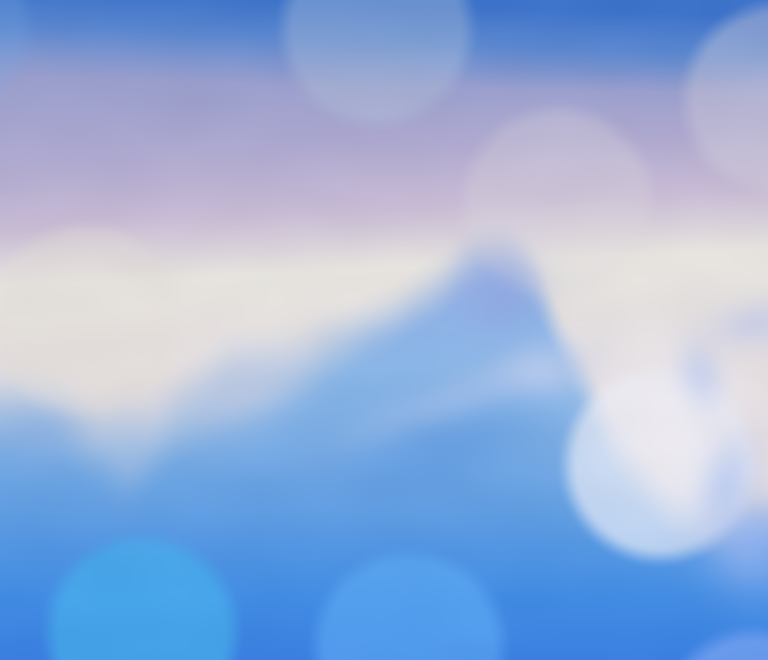
A Shadertoy shader for this background:

```glsl
const float DISC_RADIUS = 0.141;
const float DISC_SOFTNESS = 0.018;
const float RIDGE_STEP = 0.0727;
const float RIDGE_SHARPNESS = 2.0;
const float RIDGE_SOFT_LEFT = 0.09;
const float RIDGE_SOFT_RIGHT = 0.058;
const float WARP_SCALE = 7.0;
const float WARP_AMOUNT = 0.012;
const vec2 MOTTLE_SCALE = vec2(9.0, 16.0);
const float MOTTLE_AMOUNT = 0.018;

// Gradient stops: colour, distance from the top
const vec4 SKY[7] = vec4[7](
    vec4(0.24, 0.45, 0.79, 0.0), vec4(0.36, 0.53, 0.81, 0.06),
    vec4(0.60, 0.62, 0.80, 0.13), vec4(0.68, 0.66, 0.81, 0.22),
    vec4(0.78, 0.73, 0.83, 0.32), vec4(0.90, 0.89, 0.87, 0.41),
    vec4(0.89, 0.86, 0.87, 0.60));
const vec4 MOUNTAIN[7] = vec4[7](
    vec4(0.60, 0.68, 0.88, 0.38), vec4(0.56, 0.70, 0.90, 0.47),
    vec4(0.54, 0.71, 0.90, 0.56), vec4(0.47, 0.67, 0.89, 0.67),
    vec4(0.37, 0.61, 0.88, 0.78), vec4(0.26, 0.55, 0.89, 0.90),
    vec4(0.23, 0.50, 0.88, 1.0));

// Ridge heights at even steps across
const float RIDGE[17] = float[17](
    0.379, 0.380, 0.335, 0.335, 0.386, 0.432, 0.44, 0.48, 0.512,
    0.558, 0.620, 0.605, 0.440, 0.311, 0.227, 0.189, 0.205);

// Light discs: centre, then tint and opacity
const int DISCS = 9;
const vec2 DISC_CENTRE[DISCS] = vec2[DISCS](
    vec2(0.571, 0.955), vec2(-0.10, 0.96), vec2(1.18, 0.85),
    vec2(0.845, 0.692), vec2(0.13, 0.515), vec2(1.0, 0.296),
    vec2(0.215, 0.042), vec2(0.62, 0.02), vec2(1.145, -0.10));
const vec4 DISC_TINT[DISCS] = vec4[DISCS](
    vec4(0.70, 0.76, 0.85, 0.38), vec4(0.45, 0.65, 0.88, 0.25),
    vec4(0.82, 0.80, 0.85, 0.42), vec4(0.87, 0.85, 0.87, 0.30),
    vec4(0.88, 0.86, 0.84, 0.45), vec4(0.92, 0.93, 0.97, 0.66),
    vec4(0.28, 0.68, 0.92, 0.70), vec4(0.38, 0.68, 0.96, 0.55),
    vec4(0.55, 0.68, 0.96, 0.55));

// Soft patches: centre and radii, tint and opacity, tilt
const int PATCHES = 12;
const vec4 PATCH_SHAPE[PATCHES] = vec4[PATCHES](
    vec4(1.02, 0.37, 0.11, 0.12),
    vec4(0.758, 0.555, 0.06, 0.06), vec4(0.70, 0.40, 0.16, 0.032),
    vec4(0.82, 0.432, 0.07, 0.035), vec4(0.66, 0.31, 0.13, 0.06),
    vec4(0.37, 0.40, 0.09, 0.05), vec4(0.19, 0.31, 0.03, 0.06),
    vec4(0.06, 0.34, 0.06, 0.05), vec4(1.06, 0.43, 0.033, 0.05),
    vec4(1.10, 0.27, 0.04, 0.07), vec4(1.15, 0.51, 0.07, 0.035),
    vec4(1.14, 0.17, 0.07, 0.07));
const vec4 PATCH_TINT[PATCHES] = vec4[PATCHES](
    vec4(0.93, 0.92, 0.94, 0.75),
    vec4(0.56, 0.64, 0.87, 0.50), vec4(0.70, 0.77, 0.92, 0.50),
    vec4(0.78, 0.82, 0.93, 0.60), vec4(0.36, 0.59, 0.87, 0.55),
    vec4(0.78, 0.80, 0.88, 0.60), vec4(0.64, 0.74, 0.88, 0.45),
    vec4(0.52, 0.66, 0.86, 0.50), vec4(0.72, 0.78, 0.93, 0.60),
    vec4(0.68, 0.76, 0.93, 0.65), vec4(0.74, 0.77, 0.90, 0.65),
    vec4(0.60, 0.71, 0.94, 0.70));
const float PATCH_TILT[PATCHES] = float[PATCHES](
    0.0, 0.0, 0.35, 0.2, 0.4, 0.5, 0.0, 0.0, 0.2, -0.4, 0.2, 0.3);

vec2 hashGradient(vec2 cell) {
    vec2 h = vec2(dot(cell, vec2(127.1, 311.7)), dot(cell, vec2(269.5, 183.3)));
    return 2.0 * fract(sin(h) * 43758.5) - 1.0;
}

float gradientNoise(vec2 p) {
    vec2 i = floor(p), f = fract(p), e = vec2(1.0, 0.0);
    vec2 u = f * f * f * (f * (f * 6.0 - 15.0) + 10.0);
    float low = mix(dot(hashGradient(i), f),
                    dot(hashGradient(i + e.xy), f - e.xy), u.x);
    float high = mix(dot(hashGradient(i + e.yx), f - e.yx),
                     dot(hashGradient(i + e.xx), f - e.xx), u.x);
    return mix(low, high, u.y);
}

vec3 gradient(vec4 stops[7], float t) {
    vec3 colour = stops[0].rgb;
    for (int i = 1; i < 7; i++) {
        float k = (t - stops[i - 1].w) / (stops[i].w - stops[i - 1].w);
        colour = mix(colour, stops[i].rgb, clamp(k, 0.0, 1.0));
    }
    return colour;
}

// Gaussian-weighted mean of the nearby heights
float ridgeHeight(float x) {
    float s = clamp(x / RIDGE_STEP, 0.0, 16.0), sum = 0.0, total = 0.0;
    for (int i = 0; i < 17; i++) {
        float d = s - float(i), weight = exp(-RIDGE_SHARPNESS * d * d);
        sum += weight * RIDGE[i];
        total += weight;
    }
    return sum / total;
}

void mainImage(out vec4 fragColor, in vec2 fragCoord) {
    vec2 p = fragCoord / iResolution.y;
    float depth = 1.0 - p.y;
    vec2 q = p + WARP_AMOUNT * vec2(gradientNoise(p * WARP_SCALE),
                                    gradientNoise(p * WARP_SCALE + 40.0));

    // Sky with slightly slanted bands
    float slant = mix(-0.04, 0.05, smoothstep(0.08, 0.25, depth));
    vec3 colour = gradient(SKY, depth + slant * (p.x - 0.5));

    // Blurred mountain
    float soft = mix(RIDGE_SOFT_LEFT, RIDGE_SOFT_RIGHT, smoothstep(0.3, 0.6, p.x));
    float cover = smoothstep(-soft, soft, ridgeHeight(q.x) - q.y);
    colour = mix(colour, gradient(MOUNTAIN, depth), cover);

    // Out-of-focus light discs
    for (int i = 0; i < DISCS; i++) {
        float d = length(p - DISC_CENTRE[i]) - DISC_RADIUS;
        float mask = 1.0 - smoothstep(-DISC_SOFTNESS, DISC_SOFTNESS, d);
        colour = mix(colour, DISC_TINT[i].rgb, mask * DISC_TINT[i].a);
    }

    // Haze, snow and shade
    for (int i = 0; i < PATCHES; i++) {
        float c = cos(PATCH_TILT[i]), s = sin(PATCH_TILT[i]);
        vec2 d = mat2(c, -s, s, c) * (q - PATCH_SHAPE[i].xy) / PATCH_SHAPE[i].zw;
        colour = mix(colour, PATCH_TINT[i].rgb, PATCH_TINT[i].a * exp(-dot(d, d)));
    }

    // Faint mottling
    colour += MOTTLE_AMOUNT * gradientNoise(p * MOTTLE_SCALE);
    fragColor = vec4(colour, 1.0);
}
```
